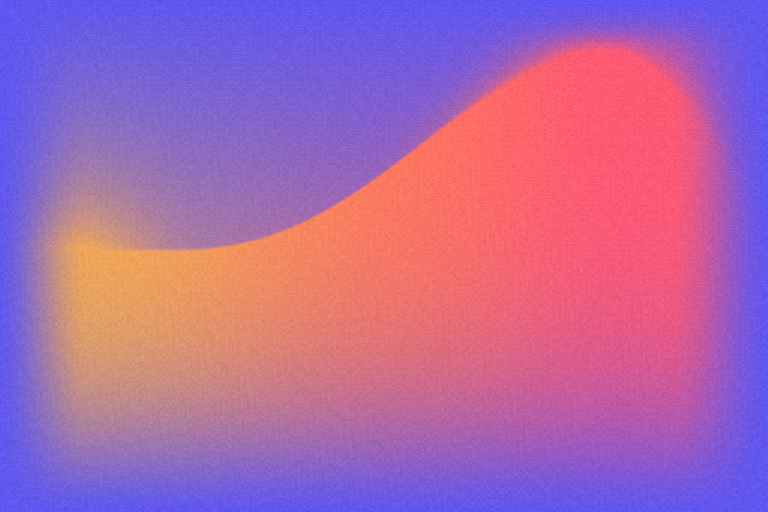
A WebGL 2 fragment shader for this background:

```glsl
#version 300 es
precision highp float;
// Draws a soft amber-to-rose wave glowing on a blue field with fine grain.
// A ridge curve splits the canvas: below it lies a dense colour body that
// fades at the borders, above it a faint haze and a halo hugging the ridge.
uniform vec2 u_resolution;
out vec4 fragColor;

const float PI = 3.14159;
const float PEAK_X = 0.785;
const vec3 BLUE = vec3(0.37, 0.34, 0.94);
const vec3 AMBER = vec3(0.97, 0.67, 0.31);
const vec3 CORAL = vec3(1.0, 0.46, 0.37);
const vec3 ROSE = vec3(1.0, 0.35, 0.45);

float hash(vec2 p) {
  return fract(sin(dot(p, vec2(127.1, 311.7))) * 43758.5453);
}

// Height of the wave: an eased climb, then a parabolic fall past the peak
float ridgeHeight(float x) {
  float climb = pow(clamp((x - 0.22) / (PEAK_X - 0.22), 0.0, 1.0), 1.2);
  float past = max(x - PEAK_X, 0.0);
  return 0.512 + 0.194 * (1.0 - cos(PI * climb)) - 9.0 * past * past;
}

// Warm ramp from left to right
vec3 warmColor(float x) {
  vec3 color = mix(AMBER, CORAL, smoothstep(0.1, 0.58, x));
  return mix(color, ROSE, smoothstep(0.5, 0.82, x));
}

// Fade towards the left and right borders
float sideFade(float x) {
  return smoothstep(-0.01, 0.118, x) * (1.0 - smoothstep(0.87, 1.01, x));
}

// Density under the ridge, thinning out at the bottom
float bodyDensity(float y) {
  return 1.0 - exp(-pow(max(y, 0.0) / 0.22, 1.3));
}

// Density above the ridge: broad haze plus a halo at both ends of the wave
float hazeDensity(vec2 uv, float above) {
  float haze = 1.0 - uv.y;
  float slope = 18.0 * max(uv.x - PEAK_X, 0.0);
  float left = 1.0 - smoothstep(0.08, 0.27, uv.x);
  float right = smoothstep(0.45, 0.8, uv.x);
  float leftHalo = left * exp(-above / 0.09);
  float rightHalo = right * exp(-above / (0.05 * sqrt(1.0 + slope * slope)));
  float halo = max(leftHalo, rightHalo) * smoothstep(0.0, 0.1, 1.0 - uv.y);
  return haze + (1.0 - haze) * halo;
}

void main() {
  vec2 uv = gl_FragCoord.xy / u_resolution;
  float above = uv.y - ridgeHeight(uv.x);

  // Blend the two densities across a softened ridge
  float softness = 0.004 + 0.02 * smoothstep(0.5, 0.85, uv.x);
  float outside = smoothstep(-softness, softness, above);
  float density = mix(bodyDensity(uv.y), hazeDensity(uv, max(above, 0.0)), outside);
  vec3 color = mix(BLUE, warmColor(uv.x), density * sideFade(uv.x));

  // Film grain on a grid fixed to the canvas
  float grain = hash(floor(uv * vec2(512.0, 342.0))) - 0.5;
  fragColor = vec4(color + 0.05 * grain, 1.0);
}
```
